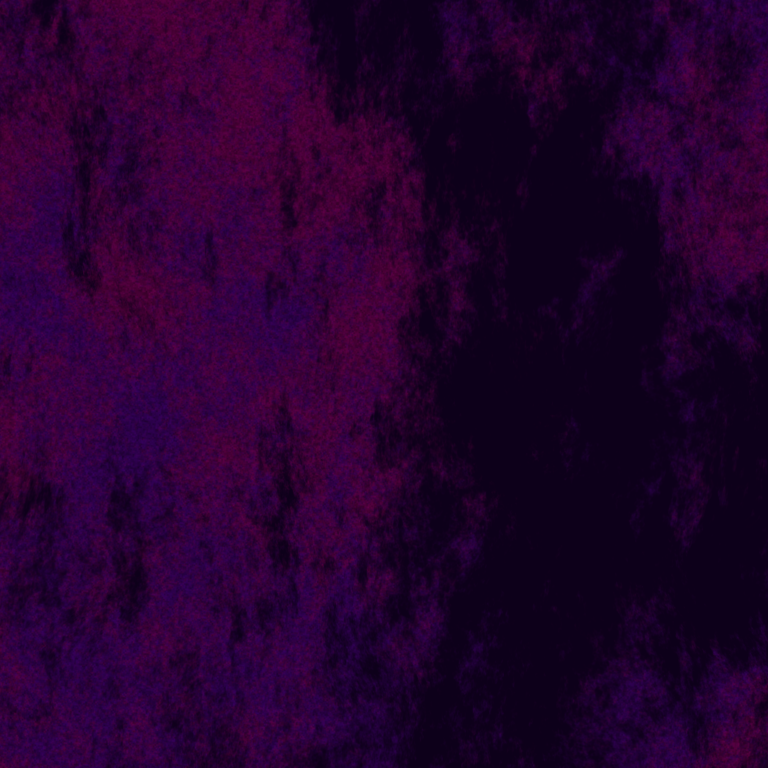
A Shadertoy shader for this texture:

```glsl
// Mottled violet and magenta stone crossed by a broad, ragged band of near-black shadow.
// Rough fractal noise, gently warped and stretched upright, erodes the shadow and pits the
// surface; a second fractal field shifts the tint between violet and magenta.

float hash(ivec2 cell) {
    uvec2 q = uvec2(cell) * uvec2(1597334673u, 3812015801u);
    uint h = (q.x ^ q.y) * 1597334673u;
    h = (h ^ (h >> 15)) * 2246822519u;
    h ^= h >> 13;
    return float(h >> 8) / 16777216.0;
}

float valueNoise(vec2 p) {
    ivec2 cell = ivec2(floor(p));
    vec2 f = fract(p);
    f = f * f * (3.0 - 2.0 * f);
    float bottom = mix(hash(cell), hash(cell + ivec2(1, 0)), f.x);
    float top = mix(hash(cell + ivec2(0, 1)), hash(cell + ivec2(1, 1)), f.x);
    return mix(bottom, top, f.y);
}

// Fractal noise centred on zero; a higher gain gives a grainier surface.
float fbm(vec2 p, int octaves, float gain) {
    float sum = 0.0, total = 0.0, weight = 1.0;
    for (int i = 0; i < octaves; i++) {
        sum += weight * (valueNoise(p) - 0.5);
        total += weight;
        weight *= gain;
        p = mat2(1.98, 0.3, -0.3, 1.98) * p + vec2(17.3, 9.1);
    }
    return sum / total;
}

void mainImage(out vec4 fragColor, in vec2 fragCoord) {
    vec2 uv = fragCoord / iResolution.xy;

    // Bend the space softly so the streaks wander without smearing
    vec2 warp = vec2(fbm(uv * 4.0 + 3.0, 2, 0.5), fbm(uv * 4.0 + 41.0, 2, 0.5));
    vec2 p = uv + 0.07 * warp;

    // Broad shadow right of centre, with a dimmer surface beyond it
    float axis = 0.68 - 0.07 * smoothstep(0.5, 1.0, uv.y) + 0.1 * warp.x;
    float shadow = exp(-pow(abs(uv.x - axis) / 0.18, 2.2));
    float base = mix(0.77, 0.55, smoothstep(0.4, 0.75, uv.x)) - 0.48 * shadow;

    // Rough relief: upright blotches, ragged crumbs, then pixel-fine pits
    float relief = fbm(p * vec2(6.0, 4.0) + 11.0, 7, 0.76);
    float crumbs = fbm(p * vec2(26.0, 15.0) + 63.0, 5, 0.85);
    float pits = fbm(p * vec2(130.0, 100.0) + 29.0, 3, 0.9);
    float level = base + 1.7 * relief + 1.15 * crumbs + 0.42 * pits;

    // Upright dark clefts, broken up by the same crumbs
    float cleft = fbm(p * vec2(11.0, 4.0) + 134.0, 6, 0.7) + 0.3 * crumbs;
    level -= 0.42 * smoothstep(0.05, 0.2, cleft);
    float light = smoothstep(0.08, 0.86, level);

    // Tint patches with fine speckle, warmer towards the top
    float tint = 0.43 + 0.2 * (uv.y - 0.5);
    tint += 1.6 * fbm(p * vec2(6.0, 5.0) + 87.0, 7, 0.74);
    tint += 0.85 * fbm(uv * 140.0 + 5.0, 3, 0.95);
    vec3 violet = vec3(0.165, 0.0, 0.285);
    vec3 magenta = vec3(0.29, 0.0, 0.215);
    vec3 stone = mix(violet, magenta, smoothstep(0.05, 0.95, tint));

    // Fine grain on the lit surface
    stone *= 1.0 + 0.6 * fbm(uv * 230.0 + 51.0, 2, 1.0);
    vec3 color = mix(vec3(0.052, 0.0, 0.1), stone, light);
    fragColor = vec4(color, 1.0);
}
```
